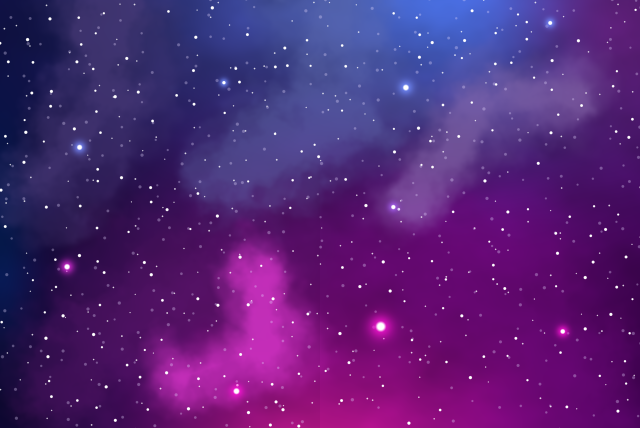
This background is drawn by a Shadertoy shader. Its source:

```glsl
// A night-sky nebula: wide colour glows under layered, puffy cloud banks,
// with scattered crisp stars and a few glowing ones on top. Clouds are bent
// capsules whose edges are displaced by fractal noise; stars use hashed grids.

#define CLOUD_LAYERS 4
#define CLOUD_FREQ 8.0
#define CLOUD_SOFTNESS 0.035
#define MOTTLE 0.30
#define STAR_RADIUS 0.0033
#define DUST_RADIUS 0.0017
#define DIM_STAR_ALPHA 0.34
#define GLOW_STARS 9
#define GLOW_SIZE 0.020
#define SEAM_TINT 0.07

// Integer hash: two values in 0..1 per lattice cell
vec2 hash2(vec2 cell) {
    uvec2 v = uvec2(ivec2(cell) + 4096) * 1664525u + 1013904223u;
    v.x += v.y * 1664525u;
    v.y += v.x * 1664525u;
    v ^= v >> 16u;
    v.x += v.y * 1664525u;
    v.y += v.x * 1664525u;
    v ^= v >> 16u;
    return vec2(v >> 8u) / 16777216.0;
}

float noise(vec2 p) {
    vec2 i = floor(p), f = fract(p);
    f = f * f * (3.0 - 2.0 * f);
    float low = mix(hash2(i).x, hash2(i + vec2(1, 0)).x, f.x);
    float high = mix(hash2(i + vec2(0, 1)).x, hash2(i + vec2(1, 1)).x, f.x);
    return mix(low, high, f.y);
}

float fbm(vec2 p) {
    float sum = 0.0, amp = 0.5;
    for (int i = 0; i < 4; i++) {
        sum += amp * noise(p);
        p = mat2(1.6, 1.2, -1.2, 1.6) * p + 17.3;
        amp *= 0.5;
    }
    return sum;
}

float segmentDist(vec2 p, vec2 a, vec2 b) {
    vec2 ab = b - a;
    return length(p - a - ab * clamp(dot(p - a, ab) / dot(ab, ab), 0.0, 1.0));
}

// Wide elliptical wash of colour
void glow(inout vec3 col, vec2 p, vec2 center, vec2 size, vec3 tint, float alpha) {
    vec2 q = (p - center) / size;
    col = mix(col, tint, alpha * exp(-dot(q, q)));
}

// Cloud bank along a-b-c, stacked from translucent lobed sheets
void cloud(inout vec3 col, vec2 p, vec2 a, vec2 b, vec2 c, float radius, vec3 tint, float alpha) {
    float d = min(segmentDist(p, a, b), segmentDist(p, b, c));
    float density = 0.0;
    for (int i = 0; i < CLOUD_LAYERS; i++) {
        float k = float(i);
        float puff = fbm(p * (CLOUD_FREQ + 2.0 * k) + 31.0 * k + a * 9.0) - 0.47;
        float edge = d + puff * (0.08 + 1.7 * radius) - radius * (1.35 - 0.3 * k);
        density += 1.0 - smoothstep(-CLOUD_SOFTNESS, CLOUD_SOFTNESS, edge);
    }
    col = mix(col, tint, alpha * density / float(CLOUD_LAYERS));
}

// One jittered star per grid cell, present in about half the cells
float starField(vec2 p, float cellSize, float radius, float seed) {
    vec2 cell = floor(p / cellSize);
    vec2 traits = hash2(cell + seed + 500.0);
    vec2 center = (cell + 0.1 + 0.8 * hash2(cell + seed)) * cellSize;
    float r = radius * mix(0.7, 1.15, traits.y);
    float pixel = 0.7 / iResolution.y;
    return step(traits.x, 0.5) * (1.0 - smoothstep(r - pixel, r + pixel, length(p - center)));
}

void mainImage(out vec4 fragColor, in vec2 fragCoord) {
    vec2 p = fragCoord / iResolution.y;
    float aspect = iResolution.x / iResolution.y;

    // Sky: navy to plum, then blue above and magenta below
    vec3 col = mix(vec3(0.03, 0.02, 0.18), vec3(0.19, 0.0, 0.28), smoothstep(0.1, 1.2, p.x));
    glow(col, p, vec2(0.90, 1.05), vec2(0.62, 0.42), vec3(0.27, 0.37, 0.72), 0.95);
    glow(col, p, vec2(1.12, 1.02), vec2(0.25, 0.25), vec3(0.25, 0.42, 0.85), 0.8);
    glow(col, p, vec2(0.50, 0.35), vec2(0.35, 0.30), vec3(0.32, 0.08, 0.40), 0.5);
    glow(col, p, vec2(0.85, 0.00), vec2(0.50, 0.42), vec3(0.60, 0.05, 0.52), 0.85);
    glow(col, p, vec2(0.72, -0.05), vec2(0.25, 0.15), vec3(0.75, 0.10, 0.52), 0.7);
    glow(col, p, vec2(1.00, 0.40), vec2(0.45, 0.20), vec3(0.40, 0.03, 0.44), 0.6);
    glow(col, p, vec2(1.45, 0.95), vec2(0.22, 0.30), vec3(0.38, 0.10, 0.44), 0.8);
    glow(col, p, vec2(0.00, 0.45), vec2(0.08, 0.30), vec3(0.00, 0.12, 0.32), 0.7);
    col *= 1.0 + MOTTLE * (fbm(p * vec2(4.0, 6.0) + 50.0) - 0.47) * 2.0;

    // Cloud banks
    cloud(col, p, vec2(0.15, 0.12), vec2(0.35, 0.30), vec2(0.58, 0.36), 0.13, vec3(0.36, 0.09, 0.43), 0.5);
    cloud(col, p, vec2(1.05, 0.36), vec2(1.22, 0.28), vec2(1.35, 0.10), 0.13, vec3(0.40, 0.03, 0.45), 0.5);
    cloud(col, p, vec2(0.27, 1.02), vec2(0.24, 0.75), vec2(0.11, 0.58), 0.10, vec3(0.32, 0.25, 0.50), 0.65);
    cloud(col, p, vec2(0.78, 1.00), vec2(0.80, 0.72), vec2(0.56, 0.62), 0.12, vec3(0.39, 0.44, 0.70), 0.5);
    cloud(col, p, vec2(1.33, 0.77), vec2(1.13, 0.76), vec2(0.97, 0.53), 0.07, vec3(0.54, 0.42, 0.68), 0.65);
    cloud(col, p, vec2(0.60, 0.35), vec2(0.63, 0.19), vec2(0.43, 0.12), 0.07, vec3(0.86, 0.21, 0.80), 0.8);

    // Slightly warmer lower right half
    col.rb *= 1.0 + SEAM_TINT * step(0.5 * aspect, p.x) * smoothstep(0.7, 0.4, p.y);

    // Small stars: dim, fine dust, bright
    col = mix(col, vec3(0.9, 0.85, 1.0), DIM_STAR_ALPHA * starField(p, 0.043, STAR_RADIUS, 11.0));
    col = mix(col, vec3(1.0), 0.8 * starField(p + 0.02, 0.052, DUST_RADIUS, 137.0));
    col = mix(col, vec3(1.0), starField(p + 0.03, 0.057, STAR_RADIUS, 291.0));

    // Glowing stars, evenly scattered; tinted pink low and pale blue high
    for (int i = 0; i < GLOW_STARS; i++) {
        float k = float(i);
        vec2 center = fract(vec2(0.595, 0.237) + k * vec2(0.7549, 0.5698));
        float size = GLOW_SIZE * (i == 0 ? 1.7 : mix(0.6, 1.1, hash2(vec2(k, 77.0)).x));
        vec3 tint = mix(vec3(1.0, 0.08, 0.85), vec3(0.45, 0.55, 1.0), smoothstep(0.25, 0.7, center.y));
        float d = length(p - center * vec2(aspect, 1.0)) / size;
        col = mix(col, tint, 0.9 * exp(-d * d * 1.6));
        col = mix(col, vec3(1.0), 1.0 - smoothstep(0.18, 0.42, d));
    }
    fragColor = vec4(clamp(col, 0.0, 1.0), 1.0);
}
```
